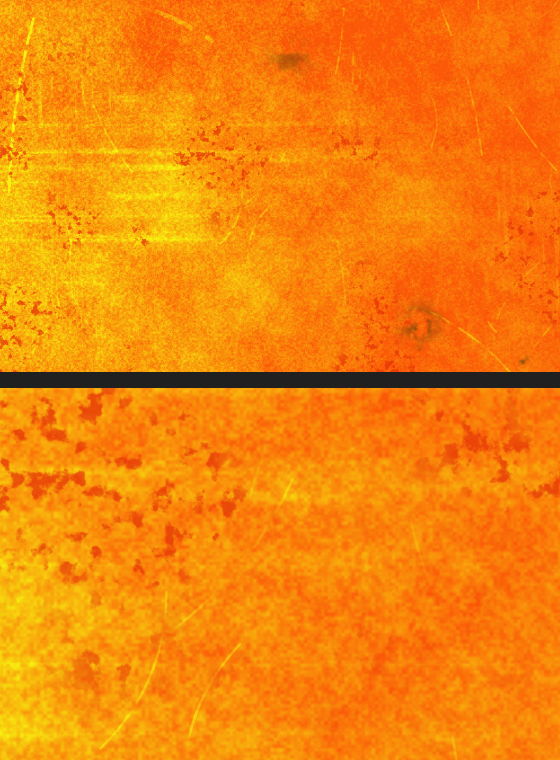
Top: the whole. Bottom: its middle third, enlarged.
Reproduce this texture procedurally as a Shadertoy shader.

```glsl
// Scratched orange grunge: a yellow glow at the lower left fades to hot orange.
// Tone is summed from glow, clouds, grain, streaks and scratches, then coloured;
// red pitting and a few olive stains are laid over it.

#define DEEP_ORANGE vec3(0.985, 0.325, 0.03)
#define YELLOW vec3(0.965, 0.95, 0.06)
#define PIT_RED vec3(0.90, 0.20, 0.03)
#define OLIVE vec3(0.45, 0.27, 0.04)
#define GLOW_CENTER vec2(0.30, 0.32)
#define GLOW_RADIUS vec2(0.65, 0.42)
#define CLOUD_GAIN 0.72
#define GRAIN_GAIN 0.26
#define STREAK_GAIN 0.42
#define SCRATCH_COUNT 34

float hash(vec2 p) {
    return fract(sin(dot(p, vec2(12.9898, 78.233))) * 43758.5453);
}

float noise(vec2 p) {
    vec2 i = floor(p), f = fract(p);
    f = f * f * (3.0 - 2.0 * f);
    float low = mix(hash(i), hash(i + vec2(1, 0)), f.x);
    float high = mix(hash(i + vec2(0, 1)), hash(i + vec2(1, 1)), f.x);
    return mix(low, high, f.y);
}

float fbm(vec2 p) {
    float sum = 0.0, amp = 0.516;
    for (int i = 0; i < 5; i++) {
        sum += amp * noise(p);
        p = mat2(1.6, 1.2, -1.2, 1.6) * p + 7.3;
        amp *= 0.5;
    }
    return sum;
}

// Soft elliptical spot
float spot(vec2 p, vec2 center, vec2 radius) {
    vec2 d = (p - center) / radius;
    return exp(-dot(d, d));
}

// Bent line from a to b, broken up along its length
float scratch(vec2 p, vec2 a, vec2 b, float bend, float width) {
    vec2 d = b - a;
    float h = clamp(dot(p - a, d) / dot(d, d), 0.0, 1.0);
    vec2 q = a + d * h + vec2(-d.y, d.x) * bend * 4.0 * h * (1.0 - h);
    float line = 1.0 - smoothstep(width, width + 1.3 / iResolution.y, length(p - q));
    return line * smoothstep(0.15, 0.6, noise(p * 55.0));
}

// Horizontal bands and thin wear lines, strongest at the left
float streaks(vec2 p) {
    float band = smoothstep(0.55, 0.95, noise(vec2(p.x * 2.5, p.y * 42.0)));
    float sum = band * noise(p * vec2(9.0, 130.0)) * spot(p, vec2(0.2, 0.52), vec2(0.75, 0.25));
    for (int i = 0; i < 5; i++) {
        float k = float(i);
        float y = 0.34 + 0.078 * k + 0.02 * hash(vec2(k, 4.0));
        float dist = abs(p.y - y - 0.002 * noise(vec2(p.x * 4.0, k)));
        float fade = exp(-p.x * 1.1) * (0.3 + 0.9 * noise(vec2(p.x * 9.0, k * 5.0)));
        sum += fade * (0.5 * exp(-dist * 450.0) + 0.25 * exp(-dist * 100.0));
    }
    return sum;
}

// Scattered hairlines, one long arc, and fields of upright hatching
float scratches(vec2 p) {
    float sum = 0.0;
    for (int i = 0; i < SCRATCH_COUNT; i++) {
        float k = float(i);
        vec2 a = vec2(1.5 * hash(vec2(k, 1.3)), hash(vec2(k, 2.7)));
        float size = hash(vec2(k, 3.1));
        float angle = 1.57 + 1.5 * (hash(vec2(k, 5.9)) - 0.5);
        vec2 d = vec2(cos(angle), sin(angle)) * (0.025 + 0.2 * size * size);
        float bend = 0.25 * (hash(vec2(k, 8.2)) - 0.5);
        sum += 0.28 * (0.4 + hash(vec2(k, 6.4))) * scratch(p, a, a + d, bend, 0.0006);
    }
    sum += 0.5 * scratch(p, vec2(0.025, 0.48), vec2(0.09, 0.95), 0.03, 0.0018);
    sum += 0.35 * scratch(p, vec2(1.16, 0.16), vec2(1.37, 0.0), 0.05, 0.001);
    sum += 0.3 * scratch(p, vec2(0.42, 0.97), vec2(0.57, 0.89), 0.03, 0.004);
    float hatch = smoothstep(0.62, 0.95, noise(vec2(p.x * 150.0 + p.y * 9.0, p.y * 9.0)));
    float field = spot(p, vec2(0.17, 0.73), vec2(0.15, 0.06))
                + 0.45 * spot(p, vec2(1.42, 0.3), vec2(0.14, 0.25))
                + 0.4 * spot(p, vec2(0.2, 0.2), vec2(0.15, 0.15));
    return sum + 0.4 * hatch * field;
}

void mainImage(out vec4 fragColor, in vec2 fragCoord) {
    vec2 p = fragCoord / iResolution.y;
    float glow = spot(p, GLOW_CENTER, GLOW_RADIUS);
    float left = 1.0 - clamp(p.x / 1.5, 0.0, 1.0);

    // Broad tone, clouds and fine grain
    float tone = 0.13 + 0.32 * glow + 0.17 * left;
    tone += CLOUD_GAIN * (0.5 + 0.5 * left) * (fbm(p * 4.5 + 3.0) - 0.5);
    tone += 0.3 * (fbm(p * 26.0) - 0.5);
    float grain = noise(p * 170.0) + noise(p * 330.0 + 40.0) - 1.0;
    tone += GRAIN_GAIN * (0.55 + 0.8 * left) * grain;

    // Wear
    tone += STREAK_GAIN * streaks(p) + scratches(p);
    vec3 color = mix(DEEP_ORANGE, YELLOW, clamp(tone, 0.03, 1.0));

    // Red pitting gathered in patches
    float patches = smoothstep(0.55, 0.72, fbm(p * 5.0 + 19.0))
                  + 0.6 * spot(p, vec2(0.17, 0.84), vec2(0.13, 0.07))
                  + 0.7 * spot(p, vec2(0.6, 0.43), vec2(0.05, 0.04));
    float pits = smoothstep(0.56, 0.72, fbm(p * 75.0 + 5.0));
    color = mix(color, PIT_RED, 0.75 * pits * min(patches + 0.12, 1.0));

    // Olive stains
    float stain = spot(p, vec2(1.13, 0.13), vec2(0.045, 0.04))
                + spot(p, vec2(1.12, 0.055), vec2(0.014, 0.012))
                + spot(p, vec2(1.41, 0.03), vec2(0.012, 0.01))
                + 0.5 * spot(p, vec2(0.78, 0.84), vec2(0.05, 0.04));
    stain *= smoothstep(0.35, 0.7, fbm(p * 45.0 + 11.0));
    fragColor = vec4(mix(color, OLIVE, min(stain, 0.85)), 1.0);
}
```
